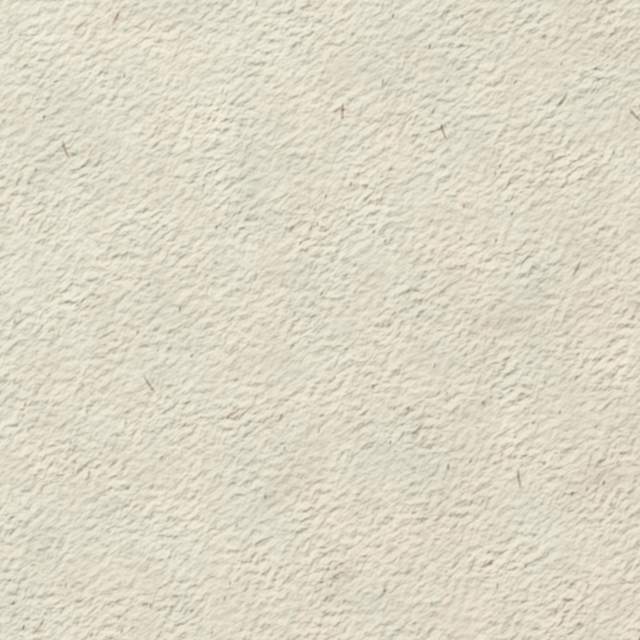
This texture is drawn by a WebGL 2 fragment shader. Its source:

```glsl
#version 300 es
precision highp float;

uniform vec2 u_resolution;
out vec4 fragColor;

// Integer hash of a grid cell, two values in 0..1
vec2 hash2(vec2 cell) {
    uvec2 v = uvec2(ivec2(cell) + 4096) * 1664525u + 1013904223u;
    v.x += v.y * 1664525u;
    v.y += v.x * 1664525u;
    v ^= v >> 16u;
    v.x += v.y * 1664525u;
    v.y += v.x * 1664525u;
    v ^= v >> 16u;
    return vec2(v & 65535u) / 65535.0;
}

mat2 rotation(float angle) {
    float c = cos(angle), s = sin(angle);
    return mat2(c, s, -s, c);
}

float cornerSlope(vec2 cell, vec2 offset) {
    float angle = 6.2832 * hash2(cell).x;
    return dot(vec2(cos(angle), sin(angle)), offset);
}

float gradientNoise(vec2 p) {
    vec2 i = floor(p), f = p - i;
    vec2 w = f * f * f * (f * (f * 6.0 - 15.0) + 10.0);
    vec2 e = vec2(1.0, 0.0);
    float bottom = mix(cornerSlope(i, f), cornerSlope(i + e.xy, f - e.xy), w.x);
    float top = mix(cornerSlope(i + e.yx, f - e.yx), cornerSlope(i + 1.0, f - 1.0), w.x);
    return mix(bottom, top, w.y);
}

// Height difference across the grain, as lit from the upper left
float relief(vec2 p) {
    return gradientNoise(p) - gradientNoise(p + vec2(0.08, 0.6));
}

// Small dark pits, elongated near the grain direction
float pits(vec2 p) {
    vec2 q = p * 30.0, base = floor(q);
    float dark = 0.0;
    for (int y = -1; y <= 1; y++) {
        for (int x = -1; x <= 1; x++) {
            vec2 cell = base + vec2(x, y);
            vec2 place = hash2(cell), kind = hash2(cell + 311.0);
            vec2 d = (q - cell - place) * rotation(0.6 + 1.6 * (kind.y - 0.5));
            float r = length(d / vec2(0.15, 0.085));
            dark += step(0.76, kind.x) * (0.3 + 0.7 * kind.y) * (1.0 - smoothstep(0.2, 1.2, r));
        }
    }
    return dark;
}

// Sparse short curved fibres
float fibres(vec2 p) {
    vec2 q = p * 6.0, base = floor(q);
    float dark = 0.0;
    for (int y = -1; y <= 1; y++) {
        for (int x = -1; x <= 1; x++) {
            vec2 cell = base + vec2(x, y);
            vec2 place = hash2(cell + 57.0), kind = hash2(cell + 823.0);
            vec2 d = (q - cell - place) * rotation(0.5 + 2.0 * kind.y);
            d.y += 3.0 * (kind.y - 0.5) * d.x * d.x;
            float body = 1.0 - smoothstep(0.004, 0.022, abs(d.y));
            float ends = 1.0 - smoothstep(0.04, 0.11, abs(d.x));
            dark += step(0.72, kind.x) * body * ends;
        }
    }
    return dark;
}

void main() {
    vec2 p = gl_FragCoord.xy / u_resolution.y;
    vec2 warped = p + 0.004 * vec2(gradientNoise(p * 28.0), gradientNoise(p * 28.0 + 71.0));
    vec2 along = warped * rotation(0.6);

    // Embossed grain in two sizes, uneven in strength
    float grain = relief(along * vec2(62.0, 98.0));
    grain += 0.7 * relief(along * vec2(135.0, 185.0) + 37.0);
    grain *= 1.0 + 0.7 * gradientNoise(p * 13.0 + 19.0);
    float shade = 0.105 * grain - 0.05 * grain * grain + 0.007;

    // Cloudy tone, paler toward the upper left
    float corner = p.x - p.y;
    shade += 0.025 * gradientNoise(p * 5.0 + 5.0) + 0.03 * gradientNoise(p * 22.0);
    shade -= 0.010 * corner;

    // Faint diagonal smudges, mostly lower right
    float smudge = smoothstep(0.22, 0.6, gradientNoise(along * vec2(5.0, 13.0) + 43.0));
    smudge *= smoothstep(-0.3, 0.6, corner);

    vec3 color = vec3(0.867, 0.847, 0.777) + shade;
    float warmth = 0.5 * corner + 1.2 * gradientNoise(p * 9.0 + 91.0)
                 + 1.0 * gradientNoise(p * 48.0 + 13.0);
    color += warmth * vec3(0.012, -0.002, -0.006);
    color -= smudge * vec3(0.035, 0.048, 0.05);
    color -= pits(warped) * vec3(0.16, 0.17, 0.17);
    color -= fibres(warped) * vec3(0.13, 0.17, 0.19);
    fragColor = vec4(clamp(color, 0.0, 1.0), 1.0);
}
```
